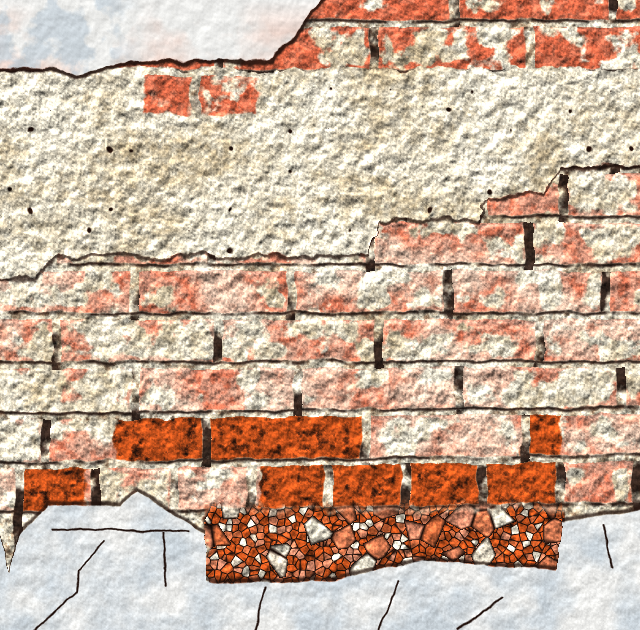
Write a WebGL 2 fragment shader that draws this texture.

```glsl
#version 300 es
precision highp float;
// Weathered brick wall under crumbling plaster and peeling white paint.
uniform vec2 u_resolution;
out vec4 outColor;

const vec2 WALL = vec2(768, 756); // design units across the canvas
const float ROW_TOP = -25.4, ROW_PITCH = 58.4, BRICK_H = 49., JOINT = 11.;
const float RELIEF = 2.1, GRAIN = .32;
const vec3 CREAM = vec3(.93, .9, .82), SAND = vec3(.76, .69, .56), PINK = vec3(.86, .6, .5),
  RED = vec3(.8, .39, .27), ORANGE = vec3(.76, .32, .12), BROWN = vec3(.44, .33, .25),
  DARK = vec3(.13, .07, .05), WHITE = vec3(.93, .93, .92), BLUE = vec3(.77, .81, .84),
  BLUSH = vec3(.93, .84, .8);
// Start and spacing of bricks per row
const float START[11] = float[](550., 455., 240., 170., 585., 450., 167., 74., 168., 60., 28.);
const float PITCH[11] = float[](191., 186., 191., 191., 98., 190., 188., 193., 194., 192., 92.8);
// Rim of the lower paint, and its cracks
const vec2 RIM[13] = vec2[](vec2(0, 640), vec2(10, 690), vec2(24, 640), vec2(58, 606),
  vec2(144, 608), vec2(165, 590), vec2(246, 640), vec2(248, 698), vec2(400, 698),
  vec2(505, 672), vec2(668, 684), vec2(674, 626), vec2(768, 612));
const vec4 CRACKS[9] = vec4[](vec4(40, 756, 92, 710), vec4(92, 710, 94, 684),
  vec4(94, 684, 125, 650), vec4(195, 640, 197, 704), vec4(305, 756, 318, 705),
  vec4(455, 756, 478, 698), vec4(550, 756, 602, 718), vec4(724, 630, 734, 682),
  vec4(62, 636, 225, 638));

float hash(vec2 p) {
  vec3 q = fract(p.xyx * vec3(.1031, .103, .0973));
  q += dot(q, q.yzx + 33.33);
  return fract((q.x + q.y) * q.z);
}
float noise(vec2 p) {
  vec2 i = floor(p), f = fract(p);
  f *= f * (3. - 2. * f);
  return mix(mix(hash(i), hash(i + vec2(1, 0)), f.x),
    mix(hash(i + vec2(0, 1)), hash(i + 1.), f.x), f.y);
}
float fbm(vec2 p) {
  float sum = 0., amp = .52;
  for (int i = 0; i < 5; i++) { sum += amp * noise(p); p = p * 2.03 + 17.3; amp *= .5; }
  return sum;
}
float ramp(float a, float b, float x) { return clamp((x - a) / (b - a), 0., 1.); }
float edge(float d) { return smoothstep(-1.2, 1.2, d); }
float span(float x, float a, float b) { return smoothstep(-2., 2., min(x - a, b - x)); }
// Scattered stones: gap to the next stone, random value
vec2 stones(vec2 p) {
  vec3 s = vec3(9, 9, 0);
  for (int k = 0; k < 9; k++) {
    vec2 c = floor(p) + vec2(k % 3 - 1, k / 3 - 1);
    float d = length(c + vec2(hash(c), hash(c + 51.)) - p);
    s = d < s.x ? vec3(d, s.x, hash(c + 93.)) : vec3(s.x, min(s.y, d), s.z);
  }
  return vec2(s.y - s.x, s.z);
}

void main() {
  vec2 p = gl_FragCoord.xy / u_resolution * WALL;
  p.y = WALL.y - p.y;
  vec2 warp = vec2(fbm(p / 22.), fbm(p / 22. + 37.)) - .5, w = p + warp * 20.;
  float coarse = fbm(p / 65. + 5.), patches = fbm(p / 30. + 11.), fine = fbm(p / 8.);
  float relief = fbm(p / 13.) - fbm((p - vec2(1.5, 3)) / 13.), grain = noise(p / 1.9) - .5;
  vec3 sandy = mix(SAND, CREAM, ramp(.28, .62, .5 * (coarse + fine)));

  // Brick courses
  vec2 b = p + warp * 8.;
  b.y -= (5. - p.x / 77.) * ramp(420., 520., p.y);
  int r = int(clamp((b.y - ROW_TOP) / ROW_PITCH, 0., 10.));
  float along = (b.x - START[r]) / PITCH[r];
  vec2 cell = vec2(fract(along) * PITCH[r], b.y - ROW_TOP - float(r) * ROW_PITCH);
  vec2 size = vec2(PITCH[r] - JOINT, BRICK_H), inside = min(cell, size - cell);
  float depth = min(inside.x, inside.y);

  // Mortar with shaded joints
  float under = span(cell.y, size.y, size.y + 4.) * ramp(.26, .44, patches);
  float side = edge(cell.x - size.x) * ramp(.42, .58, patches);
  vec3 color = mix(BROWN, sandy, ramp(.1, .43, fine));
  color = mix(color, DARK, .88 * max(under, side));

  // Worn red skin under a sandy crust
  float upper = ramp(230., 130., p.y);
  vec3 face = mix(PINK, RED, min(ramp(.42, .68, fine) * .7 + upper * .75, 1.));
  face = mix(face, CREAM, (1. - upper) * .55 * ramp(.45, .65, coarse));
  float crust = patches + .2 * hash(vec2(floor(along), r)) - .1 - .07 * upper
    - .12 * ramp(9., 0., depth) + .18 * span(p.y, 380., 495.) * ramp(260., 130., p.x);
  face = mix(face, sandy, ramp(.46, .54, crust));

  // Broken faces of raw clay
  float raw = r == 9 ? span(w.x, 140., 441.) + span(w.x, 626., 674.)
    : r == 10 ? span(w.x, 25., 105.) + span(w.x, 310., 671.) : 0.;
  face = mix(face, mix(DARK, ORANGE, ramp(.16, .46, fine)), raw);
  color = mix(color, face + .09 * span(cell.y, 1., 5.) * (1. - raw), edge(depth));

  // Rubble bed
  vec2 stone = stones(p / 25.);
  if (stone.y < .62) stone = stones(p / 9.);
  vec3 chip = mix(ORANGE, stone.y > .84 ? CREAM : PINK, ramp(.5, .9, stone.y));
  chip = mix(DARK, chip * (.7 + .6 * fine), ramp(.02, .22, stone.x));
  color = mix(color, chip, span(w.x, 247., 676.) * ramp(602., 616., w.y));

  // Plaster sheet with a stepped hem and a bare window
  float hem = 306. - 44. * ramp(444., 454., w.x) - 30. * ramp(575., 588., w.x)
    - 33. * ramp(655., 675., w.x) + 26. * ramp(72., 40., w.x);
  float sheet = min(w.y - 82., hem - w.y);
  float window = span(w.x, 172., 312.) * span(w.y, 88., 137.) * ramp(.6, .48, patches);
  color = mix(color, DARK, .75 * span(sheet, -5., 0.) * step(150., p.y));
  vec3 plaster = mix(sandy, CREAM, .6 * ramp(.45, .65, fbm(p / vec2(90, 28))));
  vec2 pit = floor(p / 24.);
  float hole = 3.5 * hash(pit + 4.) - length(p + warp * 9. - (pit + .5) * 24.);
  plaster = mix(plaster, DARK, step(.85, hash(pit)) * edge(hole));
  color = mix(color, plaster, edge(sheet) * (1. - window));
  color *= 1. + RELIEF * relief + GRAIN * grain;

  // Peeling paint, upper left
  vec2 e = p + warp * 13.;
  float lip = 79. + 9. * ramp(50., 0., abs(e.x - 95.)) - 7. * ramp(120., 200., e.x);
  float peel = min(lip - e.y, 299. - .62 * e.y - .78 * e.x);
  vec3 coat = mix(WHITE, BLUSH, ramp(.36, .6, coarse) * ramp(0., 40., p.y));
  coat = mix(coat, BLUE, .8 * ramp(.5, .62, patches) * ramp(170., 130., p.x));
  color = mix(color, DARK, .9 * span(peel, -5., 1.));
  color = mix(color, coat * (1. + .35 * relief), edge(peel));

  // Cracked paint at the foot
  vec2 f = p + warp * 7.;
  float rim = RIM[0].y, crack = 99.;
  for (int i = 0; i < 12; i++) rim = mix(rim, RIM[i + 1].y, ramp(RIM[i].x, RIM[i + 1].x, f.x));
  for (int i = 0; i < 9; i++) {
    vec2 a = f - CRACKS[i].xy, d = CRACKS[i].zw - CRACKS[i].xy;
    crack = min(crack, length(a - d * ramp(0., dot(d, d), dot(a, d))));
  }
  vec3 slab = mix(WHITE, BLUE, .85 * ramp(.42, .68, coarse * .6 + patches * .4));
  slab *= 1. + .5 * relief + .08 * grain;
  color = mix(color, DARK, .75 * span(f.y - rim, -5., 0.));
  color = mix(color, mix(DARK, slab, ramp(.4, 1.9, crack)), edge(f.y - rim));
  outColor = vec4(clamp(color, 0., 1.), 1);
}
```
